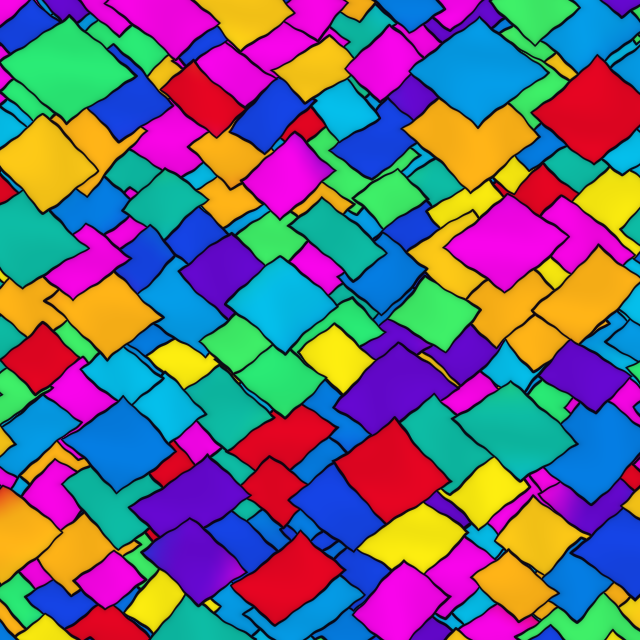
A WebGL 2 fragment shader for this pattern:

```glsl
#version 300 es
precision highp float;

uniform vec2 u_resolution;
out vec4 fragColor;

const float GRID = 11.5;         // cells per canvas side
const float FLATTEN = 1.18;      // opens the crossing angle of the edges
const float LINE_HALF = 0.0019;  // half outline width in canvas units
const int REACH = 2;             // neighbour cells a tile can extend into
const float STOPS = 14.0;
const vec3 INK = vec3(0.03, 0.01, 0.06);

// Ring of hues; neighbours blend into one another
const vec3 HUES[14] = vec3[14](
    vec3(0.88, 0.02, 0.13), vec3(0.98, 0.69, 0.09), vec3(0.97, 0.77, 0.09),
    vec3(0.97, 0.91, 0.06), vec3(0.24, 0.92, 0.40), vec3(0.16, 0.90, 0.45),
    vec3(0.05, 0.72, 0.63), vec3(0.02, 0.73, 0.90), vec3(0.02, 0.60, 0.89),
    vec3(0.02, 0.48, 0.87), vec3(0.08, 0.26, 0.88), vec3(0.39, 0.03, 0.80),
    vec3(0.95, 0.02, 0.90), vec3(0.95, 0.02, 0.88));

struct Tile {
    vec2 local;    // position relative to the tile centre
    float dist;    // signed distance to the tile border
    float rank;    // stacking order
    float hue;     // position on the hue ring
    vec2 slope;    // direction and strength of the hue drift
};

vec4 hash4(vec2 cell) {
    vec4 h = fract(cell.xyxy * vec4(0.1031, 0.1030, 0.0973, 0.1099));
    h += dot(h, h.wzxy + 33.33);
    return fract((h.xxyz + h.yzzw) * h.zywx);
}

mat2 rotation(float angle) {
    float c = cos(angle), s = sin(angle);
    return mat2(c, s, -s, c);
}

float boxDistance(vec2 p, vec2 halfSize) {
    vec2 d = abs(p) - halfSize;
    return length(max(d, 0.0)) + min(max(d.x, d.y), 0.0);
}

// Layered sines make the edges slightly hand drawn
vec2 wobble(vec2 p) {
    return 0.035 * sin(p.yx * 2.3 + vec2(0.4, 1.9))
         + 0.014 * sin(p.yx * 7.1 + p * 2.7)
         + 0.006 * sin(p.yx * 19.0 + p * 11.0);
}

Tile tileAt(vec2 p, vec2 cell) {
    vec4 shape = hash4(cell + 71.0);
    vec4 look = hash4(cell + 213.0);
    vec2 centre = cell + 0.5 + (shape.xy - 0.5) * 0.5;
    vec2 halfSize = mix(vec2(0.40), vec2(0.92), shape.zw);
    vec2 local = rotation((look.z - 0.5) * 0.26) * (p - centre);
    float drift = 0.75 * look.w * look.w;
    vec2 slope = drift * vec2(cos(look.x * 40.0), sin(look.x * 40.0));
    return Tile(local, boxDistance(local, halfSize), look.x,
                floor(look.y * STOPS), slope);
}

vec3 hueRing(float t) {
    t = mod(t, STOPS);
    int i = int(t);
    return mix(HUES[i % 14], HUES[(i + 1) % 14], smoothstep(0.12, 0.88, fract(t)));
}

void main() {
    float side = min(u_resolution.x, u_resolution.y);
    vec2 uv = gl_FragCoord.xy / side;
    vec2 p = rotation(0.785) * (uv * vec2(1.0, FLATTEN)) * GRID;
    p += wobble(p);
    vec2 home = floor(p);

    // Topmost tile covering this point; gaps keep a blue ground
    float topRank = -1.0;
    float hue = 8.3 + 1.1 * sin(p.x * 0.9 + sin(p.y * 0.7));
    for (int y = -REACH; y <= REACH; y++) {
        for (int x = -REACH; x <= REACH; x++) {
            Tile tile = tileAt(p, home + vec2(x, y));
            if (tile.dist < 0.0 && tile.rank > topRank) {
                topRank = tile.rank;
                hue = tile.hue + dot(tile.local, tile.slope);
            }
        }
    }

    // Nearest border that is not hidden by the visible tile
    float edge = 1e3;
    for (int y = -REACH; y <= REACH; y++) {
        for (int x = -REACH; x <= REACH; x++) {
            Tile tile = tileAt(p, home + vec2(x, y));
            if (tile.rank >= topRank) edge = min(edge, abs(tile.dist));
        }
    }
    edge /= GRID;

    // Fill, faint shading along the borders, then ink
    vec3 color = hueRing(hue);
    color *= 1.0 + 0.025 * sin(p.x * 3.1 + 2.0 * sin(p.y * 2.3));
    color *= 1.0 - 0.22 * exp(-edge * 260.0);
    float soft = max(0.0012, 0.8 / side);
    float width = LINE_HALF * (1.0 + 0.25 * sin(p.x * 4.3 + p.y * 3.7));
    float ink = 1.0 - smoothstep(width - soft, width + soft, edge);
    fragColor = vec4(mix(color, INK, ink * 0.95), 1.0);
}
```
